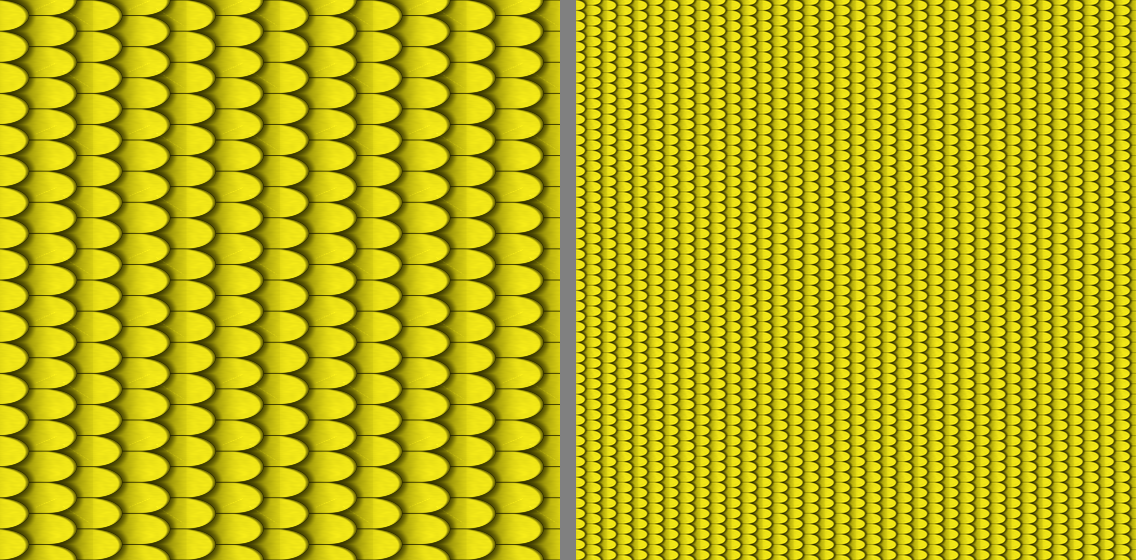
Left, the tile; right, the same tile 3 across and 3 down.
Write a WebGL 2 fragment shader that draws this pattern.

```glsl
#version 300 es
precision highp float;

#define ROWS 18.0
#define TILE vec2(3.0, 2.0)
#define TIP_RADII vec2(0.94, 0.5)
#define FACE_INSET vec2(0.12, 0.035)
#define YELLOW vec3(1.0, 0.956, 0.1)
#define BRIGHT 0.94
#define DEEP 0.36
#define SHADOW_WIDTH 0.26
#define SEAM_WIDTH 0.035
#define MOTTLE 0.035
#define SCRATCH 0.07

uniform vec2 u_resolution;
out vec4 fragColor;

vec2 gradientAt(vec2 cell, vec2 period) {
    cell = mod(cell, period);
    float h = fract(sin(dot(cell, vec2(127.1, 311.7))) * 4375.85);
    return vec2(cos(6.2832 * h), sin(6.2832 * h));
}

// Gradient noise that wraps after a whole number of cells
float wrappedNoise(vec2 p, vec2 period) {
    vec2 i = floor(p), f = p - i;
    vec2 w = f * f * f * (f * (f * 6.0 - 15.0) + 10.0);
    vec2 e = vec2(1.0, 0.0);
    float a = dot(gradientAt(i, period), f);
    float b = dot(gradientAt(i + e.xy, period), f - e.xy);
    float c = dot(gradientAt(i + e.yx, period), f - e.yx);
    float d = dot(gradientAt(i + e.xx, period), f - e.xx);
    return mix(mix(a, b, w.x), mix(c, d, w.x), w.y);
}

// Columns alternate in spacing and are staggered by half a row
float tipX(float column) {
    return 0.94 + 1.5 * column + 0.04 * mod(column, 2.0);
}

vec2 scaleCoords(vec2 p, float column) {
    float y = p.y + 0.5 * mod(column + 1.0, 2.0);
    return vec2(p.x - tipX(column) + TIP_RADII.x, y - floor(y + 0.5));
}

// Signed distance to a strip with a half-elliptic right end
float scaleEdge(vec2 q) {
    q.x = max(q.x, 0.0);
    float f = length(q / TIP_RADII);
    return f * (f - 1.0) / max(length(q / (TIP_RADII * TIP_RADII)), 1e-4);
}

float shadeScale(vec2 p, float column) {
    vec2 q = scaleCoords(p, column);
    float inside = max(-scaleEdge(q), 0.0);
    float behindTip = TIP_RADII.x - q.x;

    // Slope of light along the scale, with a faint step on every other column
    float light = mix(BRIGHT, DEEP, smoothstep(0.6, 2.4, behindTip));
    float stepped = 1.0 - mod(column, 2.0);
    light -= 0.04 * stepped * smoothstep(0.93, 0.96, behindTip);

    // Beveled rim around the face
    float rim = smoothstep(-0.03, 0.05, scaleEdge(q + FACE_INSET));
    float bevel = mix(0.4, 0.66, smoothstep(0.0, 0.1, inside));
    light *= mix(1.0, bevel, rim * smoothstep(-0.1, 0.25, q.x));

    // Thin seam and the shadow cast by the overlapping column
    light *= mix(0.45, 1.0, smoothstep(0.0, SEAM_WIDTH, inside));
    float gap = max(scaleEdge(scaleCoords(p, column - 1.0)), 0.0);
    return light * mix(0.55, 1.0, smoothstep(0.0, SHADOW_WIDTH, gap));
}

// Broken hairline between two points
float scratch(vec2 p, vec2 a, vec2 b) {
    vec2 d = b - a;
    float along = clamp(dot(p - a, d) / dot(d, d), 0.0, 1.0);
    float line = 1.0 - smoothstep(0.006, 0.028, length(p - a - d * along));
    return line * (0.6 + 0.4 * sin(along * 50.0));
}

void main() {
    vec2 p = mod(gl_FragCoord.xy / u_resolution * ROWS, TILE);
    float pixel = ROWS / min(u_resolution.x, u_resolution.y);

    // Leftmost column that can cover this point
    float column = step(tipX(0.0) + 0.1, p.x) + step(tipX(1.0) + 0.1, p.x);
    float edge = scaleEdge(scaleCoords(p, column));
    float under = smoothstep(-0.7 * pixel, 0.7 * pixel, edge);
    float light = mix(shadeScale(p, column), shadeScale(p, column + 1.0), under);

    // Wear
    light *= 1.0 + MOTTLE * wrappedNoise(p * 3.0, TILE * 3.0);
    light *= 1.0 + MOTTLE * wrappedNoise(p * vec2(4.0, 16.0), TILE * vec2(4.0, 16.0));
    light += SCRATCH * scratch(p, vec2(2.03, 1.72), vec2(2.89, 1.19));
    light += SCRATCH * scratch(p, vec2(1.17, 1.7), vec2(1.8, 1.97));

    vec3 color = YELLOW * light;
    color.b *= light;
    fragColor = vec4(color, 1.0);
}
```
